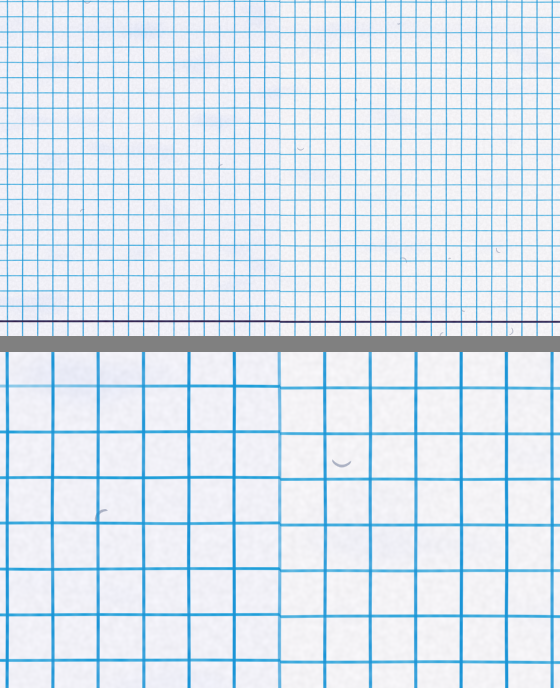
Top, the full canvas; bottom, a detail of the centre.
Write a Shadertoy shader that draws this pattern.

```glsl
// Squared notebook paper: blue ruling with uneven ink, a centre fold and a dark
// margin rule. Lines are box-filtered bands repeated with round(); gradient noise
// adds ink wear, paper tint and grain, and hashed cells scatter small fibres.

const vec2 GRID = vec2(37.01, 22.06);       // squares across and down
const vec2 FIRST_LINE = vec2(0.496, 0.96);  // first ruling, in squares
const vec3 PAPER_LEFT = vec3(0.945, 0.943, 0.968);
const vec3 PAPER_RIGHT = vec3(0.957, 0.952, 0.963);
const vec3 SMUDGE = vec3(0.90, 0.91, 0.965);
const vec3 INK_VERTICAL = vec3(0.10, 0.58, 0.84);
const vec3 INK_HORIZONTAL = vec3(0.12, 0.62, 0.85);
const vec3 INK_MARGIN = vec3(0.20, 0.12, 0.29);
const vec3 FIBRE = vec3(0.52, 0.56, 0.66);

float hash(vec2 p) {
    vec3 q = fract(p.xyx * vec3(0.1031, 0.1030, 0.0973));
    q += dot(q, q.yzx + 33.33);
    return fract((q.x + q.y) * q.z);
}

float cornerSlope(vec2 corner, vec2 offset) {
    float angle = 6.2832 * hash(corner);
    return dot(vec2(cos(angle), sin(angle)), offset);
}

float gradientNoise(vec2 p) {
    vec2 i = floor(p), f = p - i;
    vec2 u = f * f * f * (f * (f * 6.0 - 15.0) + 10.0);
    vec2 e = vec2(0.0, 1.0);
    return mix(
        mix(cornerSlope(i, f), cornerSlope(i + e.yx, f - e.yx), u.x),
        mix(cornerSlope(i + e.xy, f - e.xy), cornerSlope(i + e.yy, f - e.yy), u.x),
        u.y);
}

// Share of a filter window covered by a band around d = 0
float band(float d, float halfWidth, float window) {
    float hi = clamp(d + 0.5 * window, -halfWidth, halfWidth);
    float lo = clamp(d - 0.5 * window, -halfWidth, halfWidth);
    return (hi - lo) / window;
}

// Parallel lines one unit apart, each with its own ink strength and wear
float ruling(float across, float along, float halfWidth, float window, float seed) {
    float id = round(across);
    float wobble = 0.02 * gradientNoise(vec2(along * 0.35, id * 7.3 + seed));
    float strength = mix(0.84, 1.0, hash(vec2(id + 50.0, seed)));
    float wear = 0.16 * gradientNoise(vec2(along * 0.6, id * 3.7 + seed))
               + 0.18 * gradientNoise(vec2(along * 5.0, id * 5.1 + seed));
    return band(across - id + wobble, halfWidth, window) * clamp(strength + wear, 0.0, 1.0);
}

// Sparse curved fibres, at most one in each coarse cell
float fibres(vec2 p, float cellSize, float density, float window) {
    vec2 id = floor(p / cellSize);
    vec2 jitter = vec2(hash(id + 11.0), hash(id + 23.0)) - 0.5;
    vec2 q = p - (id + 0.5 + 0.6 * jitter) * cellSize;
    float angle = 6.2832 * hash(id + 37.0);
    float c = cos(angle), s = sin(angle);
    q = mat2(c, -s, s, c) * q;
    q.y += 2.5 * q.x * q.x;
    float reach = mix(0.03, 0.24, hash(id + 41.0));
    float d = length(vec2(max(abs(q.x) - reach, 0.0), q.y));
    return step(hash(id + 59.0), density) * band(d, 0.03, window);
}

vec3 paper(vec2 p, vec2 uv, float rightPage) {
    vec3 col = mix(PAPER_LEFT, PAPER_RIGHT, rightPage);
    float cloud = gradientNoise(p * vec2(0.22, 0.5) + 4.0)
                + 0.5 * gradientNoise(p * vec2(0.5, 1.1) + 19.0);
    float streak = exp(-pow((uv.y - 0.905) * 30.0, 2.0));
    float smudge = smoothstep(0.05, 0.7, cloud) * mix(0.7, 0.35, rightPage);
    col = mix(col, SMUDGE, clamp(smudge + 0.3 * streak, 0.0, 1.0));
    return col + 0.022 * gradientNoise(p * 5.0) + 0.018 * gradientNoise(p * 9.0 + 31.0);
}

void mainImage(out vec4 fragColor, in vec2 fragCoord) {
    vec2 uv = fragCoord / iResolution.xy;
    vec2 p = uv * GRID - FIRST_LINE;
    vec2 window = 1.3 * GRID / iResolution.xy;
    float rightPage = smoothstep(-0.5, 0.5, (uv.x - 0.5) / (window.x / GRID.x));

    vec3 col = paper(p, uv, rightPage);
    col = mix(col, FIBRE, 0.65 * fibres(p, 3.1, 0.22, window.y));

    // Horizontal ruling: slips at the fold, with one worn row on the left page
    float y = p.y + 0.04 * rightPage;
    float row = ruling(y, p.x, 0.031, window.y, 3.0 + 40.0 * rightPage);
    float wornRow = 1.0 - step(0.5, abs(y - 13.0));
    row *= 1.0 - 0.5 * wornRow * (1.0 - smoothstep(0.35, 0.48, uv.x));
    row *= mix(1.0, 0.9, rightPage) * step(-0.5, y);
    col = mix(col, INK_HORIZONTAL, row);

    // Vertical ruling: paler along the fold
    float column = ruling(p.x, p.y, 0.034, window.x, 17.0);
    float fold = 1.0 - step(0.5, abs(p.x - 18.0));
    col = mix(col, INK_VERTICAL, column * mix(1.0, 0.68, fold));

    // Dark margin rule over the lowest row
    float marginInk = 0.95 + 0.12 * gradientNoise(vec2(p.x * 3.0, 8.0));
    col = mix(col, INK_MARGIN, band(y - 0.01, 0.06, window.y) * marginInk);

    fragColor = vec4(clamp(col, 0.0, 1.0), 1.0);
}
```
